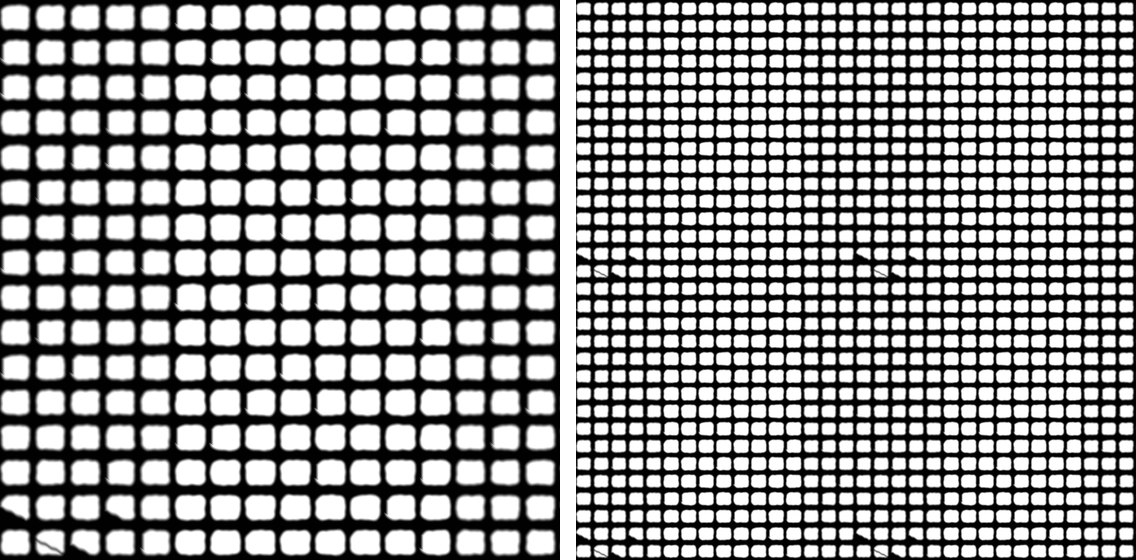
Left, the tile; right, the same tile 2 across and 2 down.
Write a WebGL 1 fragment shader that draws this pattern.

```glsl
precision highp float;

uniform vec2 u_resolution;

float hash(vec2 cell) {
  return fract(sin(dot(cell, vec2(41.3, 289.1))) * 4375.85);
}

// Signed distance to a box with rounded corners
float roundedBox(vec2 p, vec2 halfSize, float radius) {
  vec2 q = abs(p) - halfSize + radius;
  return length(max(q, 0.0)) + min(max(q.x, q.y), 0.0) - radius;
}

// Layered sines around the outline, with their own phase in each cell
float wobble(vec2 p, float seed) {
  float angle = atan(p.y, p.x + 0.0001);
  return 0.007 * sin(3.0 * angle + 6.28 * seed)
       + 0.006 * sin(5.0 * angle + 17.0 * seed)
       + 0.005 * sin(9.0 * angle + 31.0 * seed);
}

void main() {
  // Shifted grid, so that each cell border lies inside a dark bar
  vec2 grid = gl_FragCoord.xy / u_resolution * 16.0 + vec2(0.06, 0.0);
  vec2 cell = mod(floor(grid), 16.0);
  vec2 p = fract(grid) - 0.5;
  float seed = hash(cell);
  float variation = hash(cell + 7.0);

  // Windows are larger and crisper in the middle columns
  float swollen = step(abs(cell.x - 8.5), 4.0);
  float bulge = swollen * sin(3.14159 * (cell.y + 0.5) / 16.0);
  vec2 halfSize = vec2(0.405 + 0.025 * swollen, 0.35 + 0.03 * bulge);
  float softness = mix(0.078, 0.06, swollen);

  // Left corners are rounder, most of all the upper one
  float radius = 0.16 + 0.03 * swollen;
  if (p.x < 0.0) radius += (p.y > 0.0 ? 0.09 : 0.04) * (0.4 + variation);
  float d = roundedBox(p, halfSize, radius) + wobble(p, seed);

  // Some left edges step inwards above a small nub
  if (variation > 0.78) {
    d = max(d, min(0.045 - halfSize.x - p.x, p.y + 0.18));
  }

  // Diagonal breaks in a few cells of the lower left corner
  float worn = step(abs(cell.y - floor(abs(cell.x - 1.5))), 0.5) * step(cell.x, 3.5);
  float slant = dot(p, vec2(0.45, 0.89)) + 0.17 + 0.03 * cell.x;
  slant += 0.012 * sin(21.0 * p.x + 6.28 * seed);
  float smear = 0.0;
  if (worn > 0.5) {
    if (cell.x == 1.0) smear = 0.55 * exp(-pow((slant - 0.08) / 0.05, 2.0));
    else d = max(d, -slant);
  }

  // Soft edge with a longer dark tail
  softness = max(softness, 16.0 / u_resolution.x);
  float light = pow(1.0 - smoothstep(-softness, softness, d), 1.15);
  gl_FragColor = vec4(vec3(mix(0.005, 1.0, light * (1.0 - smear))), 1.0);
}
```
